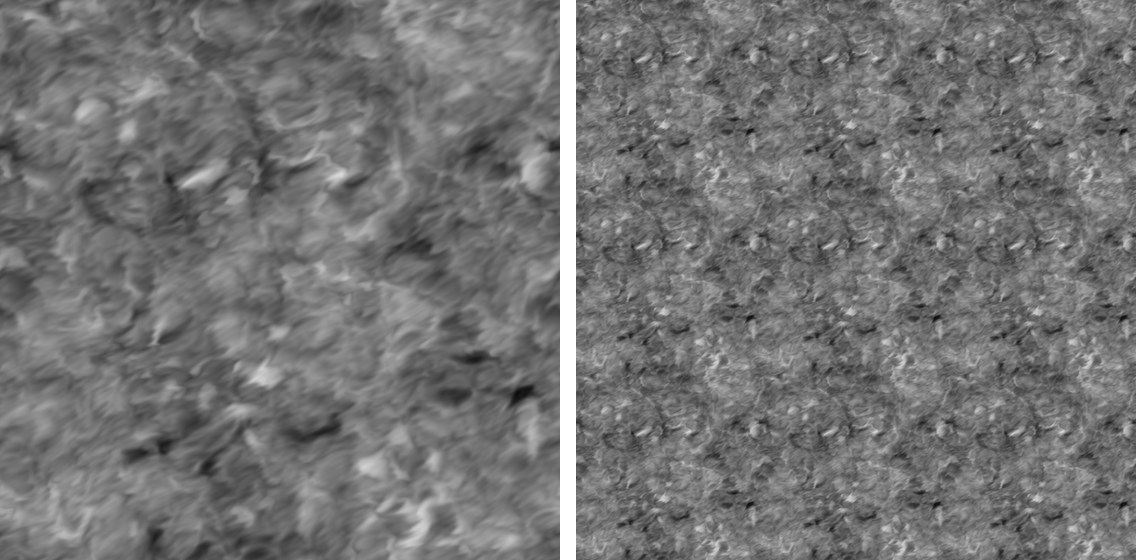
Left, the tile; right, the same tile 3 across and 3 down.
This texture is drawn by a three.js fragment shader. Its source:

```glsl
varying vec2 vUv;

const float TAU = 6.2831853;
const vec3 MID_GREY = vec3(0.432);
const vec2 GRAIN_DIR = vec2(0.88, 0.47);

// Unit gradient picked by an integer lattice id
vec2 gradient(vec2 id, float seed) {
  vec3 h = fract(vec3(id.xyx + seed * 7.31) * vec3(0.1031, 0.1030, 0.0973));
  h += dot(h, h.yzx + 33.33);
  float angle = TAU * fract((h.x + h.y) * h.z);
  return vec2(cos(angle), sin(angle));
}

// Cells that differ by a whole tile share one id
vec2 wrapCell(vec2 cell, vec2 along, vec2 across) {
  float count = along.x * across.y - along.y * across.x;
  vec2 id = vec2(across.y * cell.x - along.y * cell.y,
                 along.x * cell.y - across.x * cell.x);
  return floor(mod(id + 0.5, count));
}

float corner(vec2 cell, vec2 offset, vec2 f, vec2 along, vec2 across, float seed) {
  vec2 id = wrapCell(cell + offset, along, across);
  return dot(gradient(id, seed), f - offset);
}

// Gradient noise on a slanted lattice; whole-number axes make it tile
float noise(vec2 p, vec2 along, vec2 across, float seed) {
  vec2 q = vec2(dot(along, p), dot(across, p)) + seed * vec2(0.37, 0.71);
  vec2 cell = floor(q);
  vec2 f = q - cell;
  vec2 s = f * f * f * (f * (f * 6.0 - 15.0) + 10.0);
  vec2 e = vec2(1.0, 0.0);
  float low = mix(corner(cell, e.yy, f, along, across, seed),
                  corner(cell, e.xy, f, along, across, seed), s.x);
  float high = mix(corner(cell, e.yx, f, along, across, seed),
                   corner(cell, e.xx, f, along, across, seed), s.x);
  return mix(low, high, s.y);
}

// Bends the domain without breaking its period
vec2 warp(vec2 p, vec2 along, vec2 across, float amount, float seed) {
  return p + amount * vec2(noise(p, along, across, seed),
                           noise(p, along, across, seed + 1.0));
}

// Fine fibres, shallow or steep according to the region
float fibres(vec2 p, float steepness, float seed) {
  float shallow = noise(p, vec2(19.0, 9.0), vec2(-34.0, 70.0), seed);
  float steep = noise(p, vec2(17.0, 15.0), vec2(-48.0, 58.0), seed + 1.0);
  return mix(shallow, steep, steepness);
}

// Soft mottling from broad clouds down to small chips
float mottle(vec2 p, vec2 feathered) {
  float broad = noise(p, vec2(3.0, 1.0), vec2(-1.0, 4.0), 3.0);
  float cloud = noise(p, vec2(7.0, 3.0), vec2(-4.0, 8.0), 4.0);
  float patches = noise(feathered, vec2(13.0, 5.0), vec2(-8.0, 17.0), 5.0);
  float flakes = noise(feathered, vec2(25.0, 11.0), vec2(-16.0, 33.0), 6.0);
  float chips = noise(feathered, vec2(43.0, 21.0), vec2(-29.0, 58.0), 7.0);
  return 0.14 * broad + 0.15 * cloud + 0.14 * patches
       + 0.13 * flakes + 0.09 * chips;
}

// Scattered spots whose strength follows a wider cluster noise
float spots(vec2 p, vec2 along, vec2 across, float start, float seed) {
  float cluster = noise(p, vec2(5.0, 1.0), vec2(-2.0, 6.0), seed + 1.0);
  float spot = noise(p, along, across, seed);
  return smoothstep(start, 0.5, spot) * smoothstep(-0.25, 0.35, cluster);
}

void main() {
  // Gently curved flow
  vec2 p = warp(vUv, vec2(5.0, 2.0), vec2(-2.0, 5.0), 0.025, 10.0);
  float region = noise(vUv, vec2(4.0, 1.0), vec2(-1.0, 3.0), 12.0);
  float steepness = smoothstep(-0.05, 0.3, region);

  // Fibres also feather the outlines of the patches
  float fibre = fibres(p, steepness, 13.0);
  float thread = noise(p, vec2(30.0, 16.0), vec2(-58.0, 108.0), 15.0);
  vec2 feathered = warp(p, vec2(19.0, 5.0), vec2(-6.0, 20.0), 0.02, 16.0);
  feathered += GRAIN_DIR * (0.012 * fibre + 0.005 * thread);

  // Tone
  float tone = mottle(p, feathered);
  tone += 0.06 * fibre + 0.055 * thread;
  tone += 0.28 * spots(feathered, vec2(16.0, 4.0), vec2(-6.0, 18.0), 0.05, 20.0);
  tone += 0.16 * spots(feathered, vec2(28.0, 9.0), vec2(-12.0, 31.0), 0.08, 26.0);
  tone -= 0.24 * spots(feathered, vec2(11.0, 5.0), vec2(-9.0, 19.0), 0.12, 23.0);

  gl_FragColor = vec4(clamp(MID_GREY + tone, 0.0, 1.0), 1.0);
}
```
